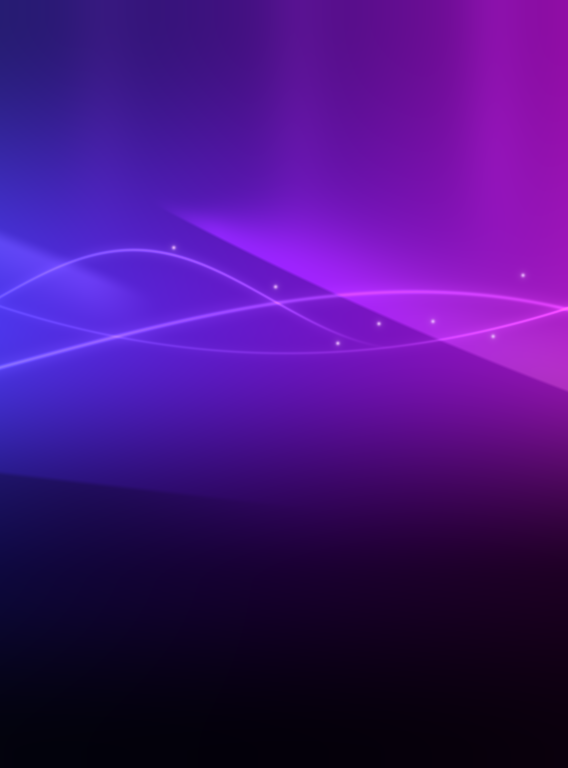
Reproduce this background procedurally as a WebGL 1 fragment shader.

```glsl
precision highp float;
// Violet stage light: a blue-to-magenta backdrop sinking into darkness,
// with soft columns, a sharp-edged diagonal beam, three thin glowing
// ribbons and a few sparks. Every layer is a formula of the canvas position.

uniform vec2 u_resolution;

// Smooth horizontal blend through a left, centre and right colour.
vec3 rowColor(vec3 left, vec3 centre, vec3 right, float x) {
  return left * (1.0 - x) * (1.0 - 2.0 * x)
       + centre * 4.0 * x * (1.0 - x)
       + right * x * (2.0 * x - 1.0);
}

float bell(float d, float width) {
  float q = d / width;
  return exp(-q * q);
}

// Crisp on its lower side, fading over the given height above it.
float edgeGlow(float d, float height, float softness) {
  return smoothstep(-softness, softness, d) * bell(max(d, 0.0), height);
}

// Thin core with a faint halo.
float ribbon(float d, float width) {
  return bell(d, width) + 0.22 * bell(d, width * 4.5);
}

vec3 backdrop(vec2 p) {
  vec3 ground = rowColor(vec3(0.01, 0.01, 0.05), vec3(0.015, 0.0, 0.04),
                         vec3(0.04, 0.0, 0.05), p.x);
  vec3 dusk = rowColor(vec3(0.07, 0.04, 0.32), vec3(0.12, 0.0, 0.24),
                       vec3(0.14, 0.0, 0.17), p.x);
  vec3 glow = rowColor(vec3(0.30, 0.21, 0.92), vec3(0.42, 0.09, 0.78),
                       vec3(0.62, 0.09, 0.74), p.x);
  vec3 sky = rowColor(vec3(0.15, 0.11, 0.45), vec3(0.29, 0.06, 0.52),
                      vec3(0.57, 0.05, 0.65), p.x);
  vec3 color = mix(ground, dusk, smoothstep(0.02, 0.36, p.y));
  color = mix(color, glow, smoothstep(0.24, 0.58, p.y));
  return mix(color, sky, smoothstep(0.58, 0.98, p.y));
}

// Faint upright shafts of light, evenly spaced across the upper part.
vec3 columns(vec2 p) {
  float shafts = 0.0;
  for (int i = 0; i < 3; i++) {
    float k = float(i);
    shafts += bell(p.x - 0.18 - 0.345 * k, 0.06) * (0.6 + 0.3 * k);
  }
  return vec3(0.05, 0.015, 0.05) * shafts * smoothstep(0.6, 0.85, p.y);
}

// Sparks strewn along a shallow bowl, each shifted by a wave.
float sparks(vec2 p, float aspect) {
  float light = 0.0;
  for (int i = 0; i < 7; i++) {
    float k = float(i);
    vec2 spot = vec2(0.306 + 0.16 * k - 0.0103 * k * k + 0.03 * sin(1.4 * k),
                     0.664 - 0.06 * k + 0.009 * k * k
                     - 0.027 * cos(2.0944 * (k - 2.0)));
    float d = length((p - spot) * vec2(aspect, 1.0));
    light += bell(d, 0.0026) + 0.12 * bell(d, 0.007);
  }
  return light;
}

void main() {
  vec2 p = gl_FragCoord.xy / u_resolution;
  float aspect = u_resolution.x / u_resolution.y;
  vec3 color = backdrop(p) + columns(p);

  // Shadow under the low, slanted floor line on the left.
  float floorDepth = 0.384 - 0.085 * p.x - p.y;
  float floorShade = edgeGlow(floorDepth, 0.12, 0.004);
  color *= 1.0 - 0.24 * floorShade * (1.0 - smoothstep(0.1, 0.6, p.x));

  // Main beam, widening to the right above its curved edge.
  float run = p.x - 0.274;
  float beamDepth = p.y - (0.733 - 0.39 * run + 0.077 * run * run);
  float beamHeight = 0.012 + 0.075 * smoothstep(0.0, 0.35, run);
  float beam = edgeGlow(beamDepth, beamHeight, 0.003) * smoothstep(-0.01, 0.12, run);
  color += beam * mix(vec3(0.20, 0.05, 0.24), vec3(0.14, 0.11, 0.10),
                      smoothstep(0.2, 0.72, run));

  // Smaller blue beam on the left, crisp along its upper side.
  float leftDepth = 0.694 - 0.30 * p.x - p.y;
  float leftBeam = edgeGlow(leftDepth, 0.05, 0.012);
  color += vec3(0.10, 0.09, 0.12) * leftBeam * (1.0 - smoothstep(0.14, 0.29, p.x));

  // Ribbons: a wave, a rising arc and a shallow bowl.
  float wave = 0.61 + 0.0645 * cos(6.478 * (p.x - 0.235));
  float arcRun = p.x - 0.73;
  float arc = 0.62 - arcRun * arcRun * (0.28 + 0.13 * arcRun);
  float bowl = 0.54 + 0.24 * (p.x - 0.505) * (p.x - 0.505);
  float waveLight = (0.22 + 0.18 * bell(p.x - 0.32, 0.2))
                  * (1.0 - smoothstep(0.48, 0.72, p.x));
  float arcLight = mix(0.40, 0.28, smoothstep(0.1, 0.7, p.x));
  float bowlLight = 0.15 + 0.22 * smoothstep(0.65, 1.0, p.x);
  float ribbons = waveLight * ribbon(p.y - wave, 0.0021)
                + arcLight * ribbon(p.y - arc, 0.0027)
                + bowlLight * ribbon(p.y - bowl, 0.0019);
  color += ribbons * mix(vec3(0.50, 0.48, 0.60), vec3(0.65, 0.36, 0.60), p.x);

  color = mix(color, vec3(0.92, 0.72, 1.0), min(0.8 * sparks(p, aspect), 1.0));
  gl_FragColor = vec4(clamp(color, 0.0, 1.0), 1.0);
}
```
